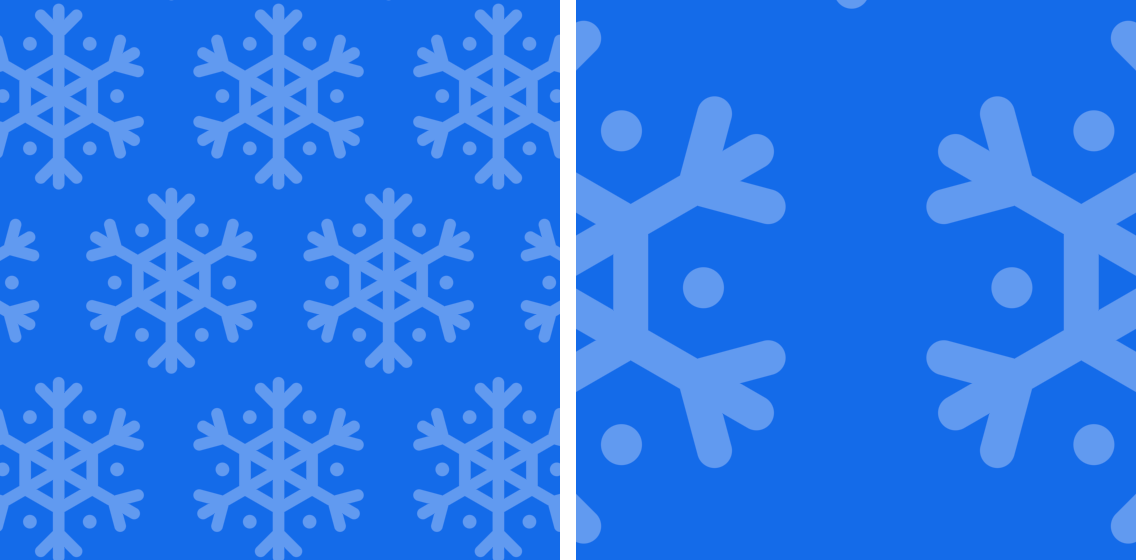
Left: the whole. Right: its middle third, enlarged.
A Shadertoy shader for this pattern:

```glsl
// Pale six-armed snowflakes with dots in staggered rows on a flat blue ground.

const vec3 GROUND = vec3(0.08, 0.418, 0.915);
const vec3 FLAKE  = vec3(0.382, 0.602, 0.942);

// Lattices of the two alternating rows, in canvas heights
const float ROW_PERIOD   = 0.6667;
const vec2  EVEN_CENTER  = vec2(0.4974, 0.8275);
const vec2  ODD_CENTER   = vec2(0.6940, 0.4987);
const float EVEN_SPACING = 0.3926;
const float ODD_SPACING  = 0.3880;

// The rings of dots sit slightly off the flake centers
const vec2 EVEN_DOT_SHIFT = vec2(0.0020, 0.0010);
const vec2 ODD_DOT_SHIFT  = vec2(0.0010, -0.0033);

// Flake geometry
const float HALF_STROKE  = 0.0104;
const float ARM_LENGTH   = 0.1556;
const float BRANCH_ROOT  = 0.1133;
const vec2  BRANCH_TIP   = vec2(0.0319, 0.1452);
const float HEX_APOTHEM  = 0.0599;
const float DOT_RADIUS   = 0.0122;
const vec2  SIDE_DOT     = vec2(0.1022, 0.0);
const vec2  DIAGONAL_DOT = vec2(0.0534, 0.0934);

float segmentDistance(vec2 p, vec2 a, vec2 b) {
    vec2 ab = b - a;
    return length(p - a - ab * clamp(dot(p - a, ab) / dot(ab, ab), 0.0, 1.0));
}

// Mirrors the plane into the half sector beside the upward arm
vec2 foldSixfold(vec2 p) {
    const vec2 mirror = vec2(0.8660, -0.5);
    p = abs(p);
    p -= 2.0 * max(dot(p, mirror), 0.0) * mirror;
    return vec2(abs(p.x), p.y);
}

float flakeDistance(vec2 p) {
    vec2 q = foldSixfold(p);
    float arm = segmentDistance(q, vec2(0.0), vec2(0.0, ARM_LENGTH));
    float branch = segmentDistance(q, vec2(0.0, BRANCH_ROOT), BRANCH_TIP);
    float hexagon = abs(dot(q, vec2(0.5, 0.8660)) - HEX_APOTHEM);
    return min(min(arm, branch), hexagon) - HALF_STROKE;
}

float dotsDistance(vec2 p) {
    p = abs(p);
    return min(length(p - SIDE_DOT), length(p - DIAGONAL_DOT)) - DOT_RADIUS;
}

// One lattice of repeated flakes
float latticeDistance(vec2 p, vec2 center, float spacing, vec2 dotShift) {
    vec2 period = vec2(spacing, ROW_PERIOD);
    vec2 cell = (fract((p - center) / period + 0.5) - 0.5) * period;
    return min(flakeDistance(cell), dotsDistance(cell - dotShift));
}

void mainImage(out vec4 fragColor, in vec2 fragCoord) {
    vec2 p = fragCoord / iResolution.y;
    float even = latticeDistance(p, EVEN_CENTER, EVEN_SPACING, EVEN_DOT_SHIFT);
    float odd = latticeDistance(p, ODD_CENTER, ODD_SPACING, ODD_DOT_SHIFT);

    // Edge smoothing about one pixel wide
    float edge = 0.8 / iResolution.y;
    float coverage = 1.0 - smoothstep(-edge, edge, min(even, odd));
    fragColor = vec4(mix(GROUND, FLAKE, coverage), 1.0);
}
```
